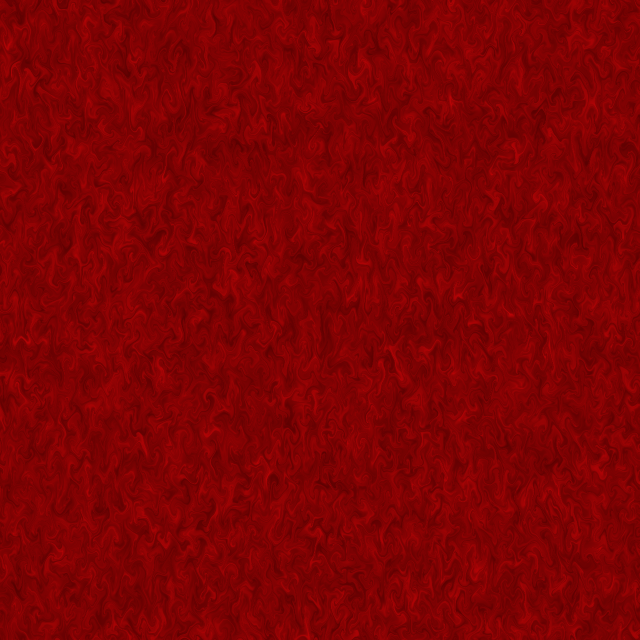
A Shadertoy shader for this texture:

```glsl
const vec2 CURL_CELLS = vec2(60.0, 35.0);   // curls across the canvas, taller than wide
const vec3 BASE_RED = vec3(0.498, 0.008, 0.011);
const vec3 TONE_TINT = vec3(1.0, 0.03, 0.05);
const int FLOW_STEPS = 5;
const float FLOW_LENGTH = 1.25;

uint hash(uvec2 cell, uint seed) {
    uint h = cell.x * 1597u + cell.y * 51749u + seed * 7919u;
    h = (h ^ (h >> 15)) * 739982445u;
    h = (h ^ (h >> 12)) * 695872825u;
    return h ^ (h >> 15);
}

float cornerSlope(ivec2 cell, vec2 offset, uint seed) {
    float angle = float(hash(uvec2(cell + 4096), seed) & 65535u) * 6.28318 / 65536.0;
    return dot(vec2(cos(angle), sin(angle)), offset);
}

// Gradient noise with a standard deviation near 0.25
float gradientNoise(vec2 p, uint seed) {
    ivec2 i = ivec2(floor(p));
    vec2 f = fract(p);
    vec2 w = f * f * f * (f * (f * 6.0 - 15.0) + 10.0);
    float a = cornerSlope(i, f, seed);
    float b = cornerSlope(i + ivec2(1, 0), f - vec2(1, 0), seed);
    float c = cornerSlope(i + ivec2(0, 1), f - vec2(0, 1), seed);
    float d = cornerSlope(i + ivec2(1, 1), f - vec2(1, 1), seed);
    return mix(mix(a, b, w.x), mix(c, d, w.x), w.y);
}

// Swirling velocity along the contours of a noise field
vec2 curlFlow(vec2 p, uint seed) {
    const float e = 0.03;
    float here = gradientNoise(p, seed);
    float dx = gradientNoise(p + vec2(e, 0), seed) - here;
    float dy = gradientNoise(p + vec2(0, e), seed) - here;
    return vec2(dy, -dx) / e;
}

vec2 stir(vec2 p, float distance, uint seed) {
    for (int i = 0; i < FLOW_STEPS; i++)
        p += curlFlow(p, seed) * distance / float(FLOW_STEPS);
    return p;
}

// Thin bright crest along the zero line of a signed field
float crest(float field, float width) {
    return exp(-field * field / (width * width));
}

// Brightness offset of the stirred fibres
float fibreTone(vec2 uv) {
    vec2 p = uv * CURL_CELLS;
    vec2 q = stir(p, FLOW_LENGTH, 1u);

    float blotch = gradientNoise(mix(p, q, 0.5) * vec2(0.9, 0.8), 2u);
    float fibre = gradientNoise(q * vec2(1.7, 1.3), 3u);
    float strand = gradientNoise(q * vec2(3.3, 2.2), 4u);
    float thread = crest(gradientNoise(q * 1.2, 5u), 0.06) - 0.17;
    float cloud = gradientNoise(uv * vec2(9.0, 7.0), 6u);

    float tone = 0.13 * blotch + 0.15 * fibre + 0.10 * strand
               + 0.05 * thread + 0.03 * cloud;
    return tone + 1.1 * (tone * tone - 0.0036);
}

void mainImage(out vec4 fragColor, in vec2 fragCoord) {
    // Four samples per pixel soften the finest strands
    float tone = 0.0;
    for (int i = 0; i < 4; i++) {
        vec2 jitter = vec2(i & 1, i >> 1) * 0.5 - 0.25;
        tone += 0.25 * fibreTone((fragCoord + jitter) / iResolution.y);
    }
    fragColor = vec4(clamp(BASE_RED + TONE_TINT * tone, 0.0, 1.0), 1.0);
}
```
